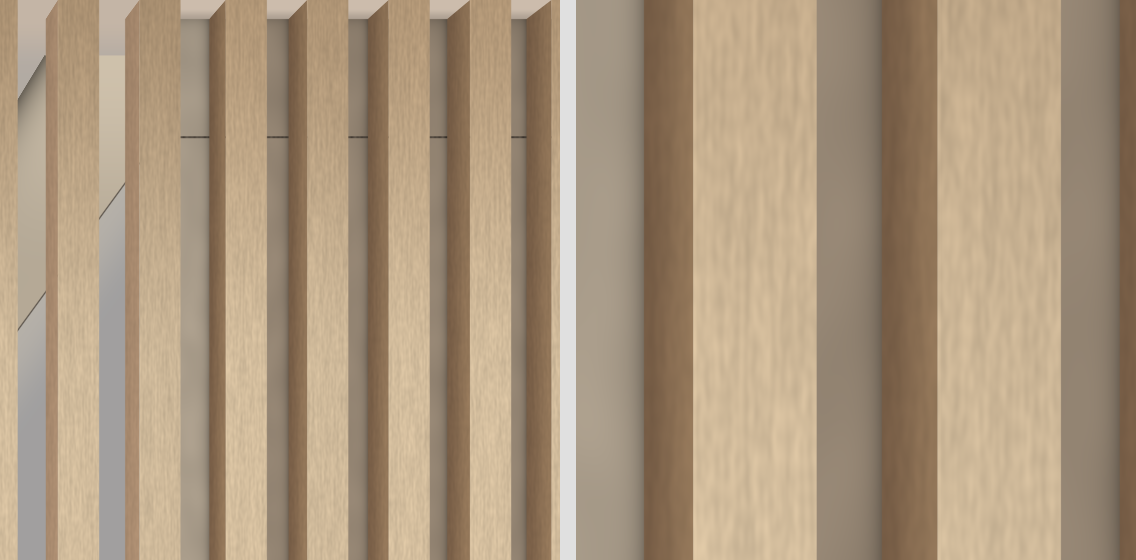
Left, the full canvas; right, a detail of the centre.
Give the GLSL for this texture, as a Shadertoy shader.

```glsl
#define SLATS 8
#define PITCH 0.1454        // spacing of the slat fronts
#define SIDE_PITCH 0.1416   // spacing of the receding side edges
#define FIRST_RIGHT 0.0404
#define FIRST_SIDE -0.0510
#define FRONT_WIDTH 0.0735
#define LEFT_SHIFT 0.0088   // offset of the first three slats
#define WALL_START 0.29     // the open bay lies left of this
#define CEILING_DROP 0.034
#define SEAM_DEPTH 0.245
#define GRAIN 0.07

const vec3 FRONT_TOP = vec3(0.68, 0.575, 0.45);
const vec3 FRONT_LOW = vec3(0.82, 0.735, 0.61);
const vec3 SIDE_DARK = vec3(0.46, 0.36, 0.27);
const vec3 SIDE_WARM = vec3(0.57, 0.46, 0.345);
const vec3 SIDE_LIT = vec3(0.67, 0.55, 0.44);
const vec3 WALL_LIT = vec3(0.66, 0.61, 0.54);
const vec3 WALL_DIM = vec3(0.58, 0.52, 0.45);
const vec3 CEILING = vec3(0.77, 0.71, 0.65);
const vec3 BAY_CREAM = vec3(0.77, 0.72, 0.64);
const vec3 BAY_GREY = vec3(0.63, 0.625, 0.625);
const vec3 SEAM = vec3(0.25, 0.22, 0.19);

float hash(vec2 p) {
    p = fract(p * vec2(0.1031, 0.1147));
    p += dot(p, p.yx + 33.33);
    return fract((p.x + p.y) * p.x * 17.0);
}

float cornerSlope(vec2 cell, vec2 offset) {
    float angle = 6.2832 * hash(cell);
    return dot(vec2(cos(angle), sin(angle)), offset);
}

float gradientNoise(vec2 p) {
    vec2 i = floor(p), f = fract(p), e = vec2(1, 0);
    vec2 u = f * f * f * (f * (f * 6.0 - 15.0) + 10.0);
    return mix(mix(cornerSlope(i, f), cornerSlope(i + e, f - e), u.x),
               mix(cornerSlope(i + e.yx, f - e.yx), cornerSlope(i + 1.0, f - 1.0), u.x), u.y);
}

// Antialiased coverage, positive distance is inside
float cover(float d) {
    float blur = 0.8 / iResolution.y;
    return smoothstep(-blur, blur, d);
}

float line(float d, float halfWidth) {
    return cover(halfWidth - abs(d));
}

// Open bay on the left: cream panel, grey panel and a slanted joint
vec3 bayColor(float x, float depth) {
    float joint = depth - (0.5885 - 1.37 * (x - 0.0326));
    vec3 cream = mix(BAY_CREAM * 1.05, BAY_CREAM * 0.92, smoothstep(0.1, 0.5, depth));
    vec3 grey = mix(vec3(0.71, 0.69, 0.66), BAY_GREY, smoothstep(0.0, 0.2, joint));
    vec3 col = mix(cream, grey, cover(joint));
    col = mix(col, SEAM, 0.75 * line(joint / 1.7, 0.0011));

    float ceilingEdge = 0.099 + 1.64 * max(0.0794 - x, 0.0);
    float below = depth - ceilingEdge;
    float shade = 0.5 * smoothstep(0.13, 0.08, x) * exp(-max(below, 0.0) / 0.055);
    vec3 top = mix(CEILING, vec3(0.70, 0.67, 0.64), smoothstep(0.03, 0.13, depth));
    return mix(top, col * (1.0 - shade), cover(below));
}

// Stone wall with one level joint under the ceiling
vec3 wallColor(vec2 p, float depth) {
    vec3 col = mix(WALL_LIT, WALL_DIM, smoothstep(0.34, 0.5, p.x));
    col *= 0.96 + 0.05 * smoothstep(0.0, 0.45, depth);
    col *= 1.0 + 0.06 * gradientNoise(p * vec2(22, 14));
    float joint = depth - SEAM_DEPTH;
    float chips = 0.8 + 0.4 * gradientNoise(p * vec2(160, 4));
    col = mix(col, SEAM, chips * line(joint, 0.0017));
    col *= 1.0 - 0.15 * exp(-max(depth - CEILING_DROP, 0.0) / 0.012);
    vec3 top = CEILING * (1.04 - 0.15 * smoothstep(0.015, CEILING_DROP, depth));
    return mix(top, col, cover(depth - CEILING_DROP));
}

void mainImage(out vec4 fragColor, in vec2 fragCoord) {
    vec2 p = fragCoord / iResolution.xy;
    float depth = 1.0 - p.y;
    vec3 col = p.x < WALL_START ? bayColor(p.x, depth) : wallColor(p, depth);

    // Wood grain: long fibres and short flecks
    float grain = gradientNoise(p * vec2(210, 16))
                + 0.8 * gradientNoise(p * vec2(240, 75) + 40.0)
                + 0.4 * gradientNoise(p * vec2(45, 3) + 90.0);

    for (int i = 0; i < SLATS; i++) {
        float n = float(i);
        float bay = i < 3 ? 1.0 : 0.0;
        float right = FIRST_RIGHT + PITCH * n - LEFT_SHIFT * bay;
        float front = right - FRONT_WIDTH;
        float left = FIRST_SIDE + SIDE_PITCH * n - LEFT_SHIFT * bay;
        float across = clamp((p.x - left) / (front - left), 0.0, 1.0);

        // Contact shadow on the wall
        float shadow = (1.0 - bay) * 0.28 * exp(-abs(p.x - left) / 0.007);
        col *= 1.0 - shadow * cover(depth - CEILING_DROP);

        // Receding side, mitred against the ceiling
        vec3 side = mix(SIDE_DARK, SIDE_WARM, smoothstep(0.0, 1.0, across));
        side = mix(side, SIDE_LIT * (0.94 + 0.06 * across), bay);
        side *= 0.97 + 0.06 * depth + GRAIN * 0.7 * grain;
        float mitre = depth - CEILING_DROP * (1.0 - across);
        col = mix(col, side, cover(p.x - left) * cover(front - p.x) * cover(mitre));

        // Front face, brighter toward the floor
        vec3 face = mix(FRONT_TOP, FRONT_LOW, smoothstep(-0.1, 0.72, depth));
        face *= 0.985 + 0.03 * hash(vec2(n, 7.0)) - 0.03 * bay * (1.0 - depth);
        face *= 1.0 + GRAIN * grain;
        face *= 1.0 + 0.025 * line(p.x - front, 0.002);
        col = mix(col, face, cover(p.x - front) * cover(right - p.x));
    }
    fragColor = vec4(col, 1.0);
}
```
